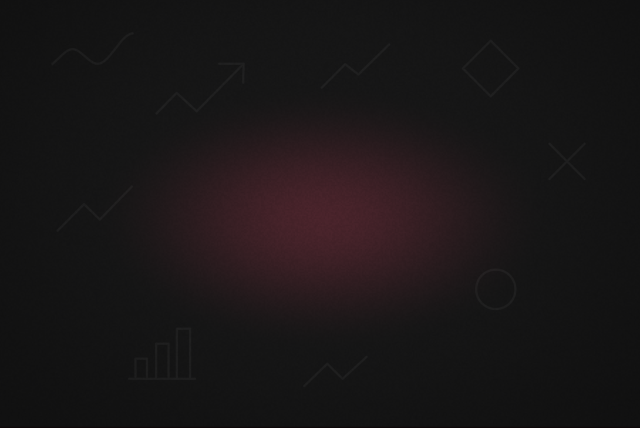
A Shadertoy shader for this background:

```glsl
// A charcoal backdrop with a soft wine-red oval glow, fine grain and faint
// chart doodles. Strokes come from distance functions in a frame 1.5 wide and
// 1 high; the glow is a smooth radial falloff and the grain is hashed noise.

const vec2 FRAME = vec2(1.5, 1.0);
const vec3 CHARCOAL = vec3(0.086, 0.086, 0.087);
const vec3 WINE = vec3(0.285, 0.138, 0.167);
const vec3 EDGE_SHADE = vec3(0.055, 0.030, 0.036);
const float HALF_STROKE = 0.0026;

// Hash without sine
float hash(vec2 cell) {
    vec3 h = fract(vec3(cell.xyx) * 0.1031);
    h += dot(h, h.yzx + 33.33);
    return fract((h.x + h.y) * h.z);
}

float valueNoise(vec2 p) {
    vec2 cell = floor(p);
    vec2 t = smoothstep(0.0, 1.0, fract(p));
    float low = mix(hash(cell), hash(cell + vec2(1, 0)), t.x);
    float high = mix(hash(cell + vec2(0, 1)), hash(cell + vec2(1, 1)), t.x);
    return mix(low, high, t.y);
}

// Distances to outlines
float segment(vec2 p, vec2 a, vec2 b) {
    vec2 pa = p - a, ba = b - a;
    return length(pa - ba * clamp(dot(pa, ba) / dot(ba, ba), 0.0, 1.0));
}

float zigzag(vec2 p, vec2 a, vec2 b, vec2 c, vec2 d) {
    return min(segment(p, a, b), min(segment(p, b, c), segment(p, c, d)));
}

float boxOutline(vec2 p, vec2 halfSize) {
    vec2 q = abs(p) - halfSize;
    return abs(length(max(q, 0.0)) + min(max(q.x, q.y), 0.0));
}

float diamond(vec2 p, float radius) {
    return segment(abs(p), vec2(radius, 0.0), vec2(0.0, radius));
}

float cross45(vec2 p, float reach) {
    return segment(abs(p), vec2(0.0), vec2(reach));
}

float waveHeight(float x) {
    return 0.843 + 0.042 * smoothstep(0.105, 0.170, x)
                 - 0.034 * smoothstep(0.170, 0.229, x)
                 + 0.071 * smoothstep(0.229, 0.312, x);
}

float wave(vec2 p, float left, float right) {
    float x = clamp(p.x, left, right);
    float slope = (waveHeight(x + 0.001) - waveHeight(x - 0.001)) / 0.002;
    float rise = (p.y - waveHeight(x)) / sqrt(1.0 + slope * slope);
    return length(vec2(p.x - x, rise));
}

float trendArrow(vec2 p) {
    vec2 tip = vec2(0.571, 0.851);
    float d = zigzag(p, vec2(0.367, 0.735), vec2(0.414, 0.783), vec2(0.461, 0.740), tip);
    d = min(d, segment(p, tip, tip - vec2(0.057, 0.0)));
    return min(d, segment(p, tip, tip - vec2(0.001, 0.044)));
}

float barChart(vec2 p, vec2 corner) {
    float d = segment(p, corner, corner + vec2(0.154, 0.0));
    for (int i = 0; i < 3; i++) {
        float n = float(i);
        vec2 halfSize = vec2(0.0135 + 0.001 * n, 0.0235 + 0.0175 * n);
        vec2 center = corner + vec2(0.028 + 0.0495 * n, halfSize.y);
        d = min(d, boxOutline(p - center, halfSize));
    }
    return d;
}

float doodles(vec2 p) {
    float d = min(wave(p, 0.123, 0.311), trendArrow(p));
    d = min(d, zigzag(p, vec2(0.754, 0.795), vec2(0.809, 0.850), vec2(0.840, 0.826), vec2(0.912, 0.896)));
    d = min(d, zigzag(p, vec2(0.135, 0.461), vec2(0.197, 0.523), vec2(0.234, 0.487), vec2(0.309, 0.564)));
    d = min(d, zigzag(p, vec2(0.713, 0.098), vec2(0.767, 0.150), vec2(0.803, 0.115), vec2(0.859, 0.166)));
    d = min(d, diamond(p - vec2(1.150, 0.840), 0.065));
    d = min(d, cross45(p - vec2(1.329, 0.623), 0.041));
    d = min(d, abs(length(p - vec2(1.162, 0.324)) - 0.046));
    return min(d, barChart(p, vec2(0.303, 0.115)));
}

void mainImage(out vec4 fragColor, in vec2 fragCoord) {
    vec2 p = fragCoord / iResolution.xy * FRAME;
    float pixel = 1.0 / iResolution.y;

    // Base with darkened corners
    float corner = length((p - vec2(0.75, 0.56)) / vec2(0.95, 0.75));
    vec3 color = CHARCOAL * (1.0 - 0.24 * smoothstep(0.35, 1.1, corner));

    // Oval glow
    float radius = length((p - vec2(0.755, 0.490)) / vec2(0.435, 0.252));
    color = mix(color, WINE, 1.0 - smoothstep(0.0, 1.24, radius));

    // Faint strokes
    float stroke = 1.0 - smoothstep(-0.7 * pixel, 0.7 * pixel, doodles(p) - HALF_STROKE);
    color += 0.038 * stroke;

    // Fine grain, then the dark lower rim
    color *= 1.0 + 0.10 * (valueNoise(p * 300.0) - 0.5);
    color = mix(EDGE_SHADE, color, smoothstep(0.001, 0.005, p.y));

    fragColor = vec4(color, 1.0);
}
```
